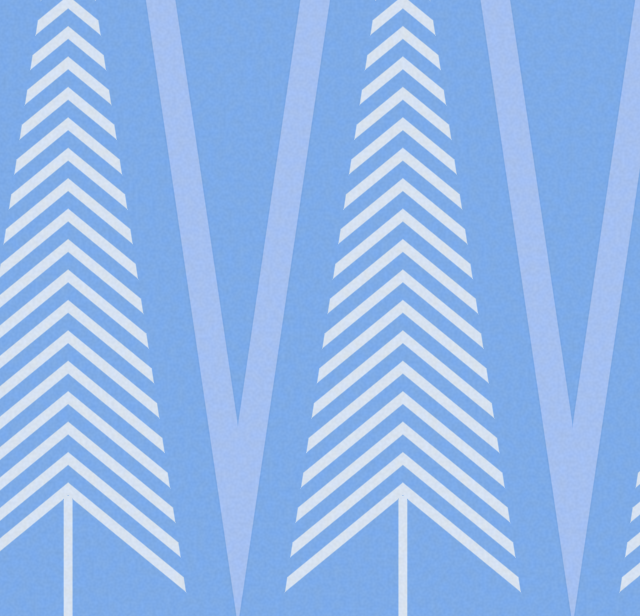
A Shadertoy shader for this pattern:

```glsl
// Pale chevron fir trees alternating with tall lilac V bands on grainy sky blue.

// Lengths are fractions of the canvas height.
#define PERIOD 0.5434
#define TREE_AXIS 0.1106
#define VEE_AXIS 0.3862
#define CHEVRON_STEP 0.0494
#define CHEVRON_THICKNESS 0.0210
#define CHEVRON_SLOPE 0.82
#define LOWEST_APEX 0.2168
#define TRUNK_HALF_WIDTH 0.0072
#define VEE_SLOPE 0.147
#define VEE_NOTCH 0.310
#define GRAIN_SCALE 210.0
#define GRAIN_AMOUNT 0.035

const vec3 SKY = vec3(0.490, 0.669, 0.908);
const vec3 LILAC = vec3(0.642, 0.750, 0.942);
const vec3 FROST = vec3(0.845, 0.888, 0.945);

vec2 hashGradient(vec2 cell) {
    vec3 h = fract(cell.xyx * vec3(0.1031, 0.1030, 0.0973));
    h += dot(h, h.yzx + 33.33);
    float angle = 6.2832 * fract((h.x + h.y) * h.z);
    return vec2(cos(angle), sin(angle));
}

float gradientNoise(vec2 p) {
    vec2 i = floor(p), f = fract(p);
    vec2 u = f * f * f * (f * (f * 6.0 - 15.0) + 10.0);
    vec2 e = vec2(0.0, 1.0);
    float a = dot(hashGradient(i), f);
    float b = dot(hashGradient(i + e.yx), f - e.yx);
    float c = dot(hashGradient(i + e.xy), f - e.xy);
    float d = dot(hashGradient(i + e.yy), f - e.yy);
    return mix(mix(a, b, u.x), mix(c, d, u.x), u.y);
}

// Horizontal distance to the axis of the nearest repeat
float axisDistance(float x, float axis) {
    return abs(mod(x - axis + 0.5 * PERIOD, PERIOD) - 0.5 * PERIOD);
}

// Stacked chevrons trimmed to a tapering outline, plus a trunk
float treeDistance(vec2 p) {
    float halfThick = 0.5 * CHEVRON_THICKNESS;
    float rise = p.y + CHEVRON_SLOPE * p.x - LOWEST_APEX + halfThick;
    float row = max(0.0, floor(rise / CHEVRON_STEP + 0.5));
    float stripe = (abs(rise - row * CHEVRON_STEP) - halfThick)
                 / length(vec2(1.0, CHEVRON_SLOPE));
    float outline = p.x - (0.1973 - 0.1533 * p.y);
    float trunk = max(p.x - TRUNK_HALF_WIDTH, p.y - LOWEST_APEX + CHEVRON_THICKNESS);
    return min(max(stripe, outline), trunk);
}

// Outer wedge minus a parallel inner wedge
float veeDistance(vec2 p) {
    float outer = p.x - VEE_SLOPE * p.y - 0.0025;
    float inner = VEE_SLOPE * (p.y - VEE_NOTCH) - p.x;
    return max(outer, inner) / length(vec2(1.0, VEE_SLOPE));
}

void mainImage(out vec4 fragColor, in vec2 fragCoord) {
    vec2 p = fragCoord / iResolution.y;
    float soft = max(0.8 / iResolution.y, 0.0015);

    float tree = treeDistance(vec2(axisDistance(p.x, TREE_AXIS), p.y));
    float vee = veeDistance(vec2(axisDistance(p.x, VEE_AXIS), p.y));

    // Flat shapes, with a faint dark rim around the bands
    vec3 color = SKY - 0.025 * exp(-pow(vee / 0.002, 2.0));
    color = mix(color, LILAC, smoothstep(soft, -soft, vee));
    color = mix(color, FROST, smoothstep(soft, -soft, tree));

    // Fine paper grain in lightness, broader drift in warmth
    float grain = gradientNoise(p * GRAIN_SCALE)
                + 0.5 * gradientNoise(p * GRAIN_SCALE * 0.43 + 17.0);
    float drift = gradientNoise(p * GRAIN_SCALE * 0.3 + 51.0);
    color += GRAIN_AMOUNT * (0.7 * grain + drift * vec3(0.4, 0.0, -0.9));

    fragColor = vec4(clamp(color, 0.0, 1.0), 1.0);
}
```
